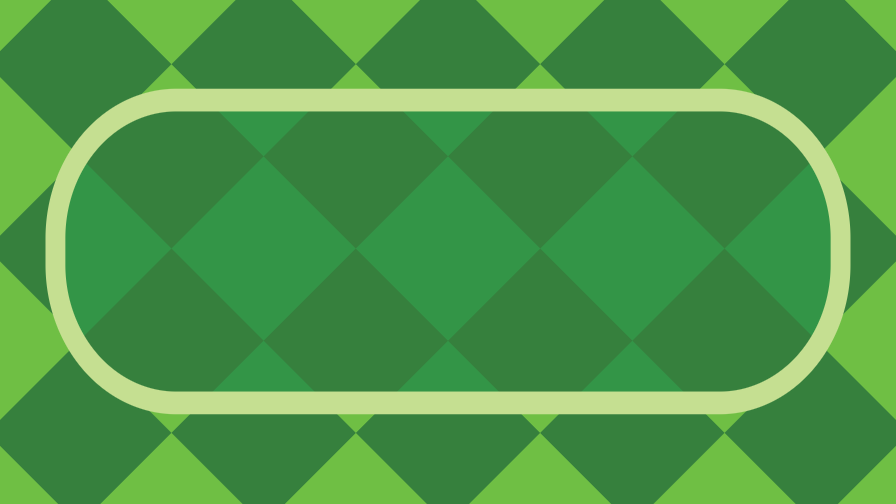
Write a WebGL 1 fragment shader that draws this background.

```glsl
precision highp float;

uniform vec2 u_resolution;

const vec3 DARK_GREEN  = vec3(0.210, 0.500, 0.240);
const vec3 LIME        = vec3(0.435, 0.750, 0.267);
const vec3 PANEL_GREEN = vec3(0.200, 0.585, 0.278);
const vec3 CREAM       = vec3(0.773, 0.875, 0.570);

// Lengths are fractions of the canvas height
const float DIAMOND_RADIUS = 0.1829;
const vec2  DIAMOND_CENTER = vec2(0.0, 0.0069);
const vec2  PANEL_CENTER   = vec2(0.0, 0.0010);
const vec2  PANEL_HALF     = vec2(0.7986, 0.3229);
const float CORNER_RADIUS  = 0.2593;
const float BORDER_WIDTH   = 0.0394;
const float PANEL_SQUASH   = 0.875;

// Coverage of the region where dist is negative
float coverage(float dist, float pixel) {
    return clamp(0.5 - dist / pixel, 0.0, 1.0);
}

// Signed distance to alternating bands, negative around coord = 0
float bandDistance(float coord, float halfWidth) {
    return abs(mod(coord + 2.0 * halfWidth, 4.0 * halfWidth) - 2.0 * halfWidth) - halfWidth;
}

// Checkerboard of diamonds: 1 in the diamond at the origin, 0 in its neighbours
float diamondChecker(vec2 p, float radius, float pixel) {
    float edge = pixel * 1.4142;
    float rising  = coverage(bandDistance(p.x - p.y, radius), edge);
    float falling = coverage(bandDistance(p.x + p.y, radius), edge);
    return mix(1.0 - falling, falling, rising);
}

float roundedBox(vec2 p, vec2 halfSize, float radius) {
    vec2 q = abs(p) - halfSize + radius;
    return length(max(q, 0.0)) + min(max(q.x, q.y), 0.0) - radius;
}

void main() {
    float pixel = 1.0 / u_resolution.y;
    vec2 p = (gl_FragCoord.xy - 0.5 * u_resolution) * pixel;

    // The panel swaps the dark and bright diamonds
    float checker = diamondChecker(p - DIAMOND_CENTER, DIAMOND_RADIUS, pixel);
    vec3 field = mix(LIME, DARK_GREEN, checker);
    vec3 panel = mix(DARK_GREEN, PANEL_GREEN, checker);

    // Vertical squash gives the panel elliptical corners
    vec2 squash = vec2(1.0, PANEL_SQUASH);
    float dist = roundedBox((p - PANEL_CENTER) * squash, PANEL_HALF * squash, CORNER_RADIUS);

    // Cream frame, then the panel inside it
    vec3 color = mix(field, CREAM, coverage(dist, pixel));
    color = mix(color, panel, coverage(dist + BORDER_WIDTH, pixel));

    gl_FragColor = vec4(color, 1.0);
}
```
